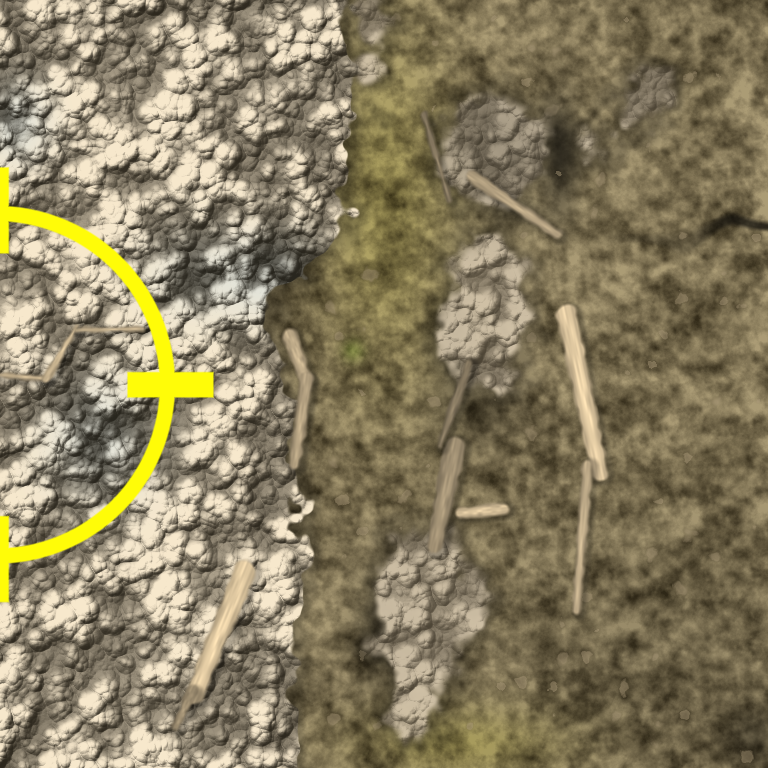
Reproduce this texture procedurally as a Shadertoy shader.

```glsl
vec2 p;
vec3 col;

float hash(vec2 v) {
    return fract(sin(dot(v, vec2(127.1, 311.7))) * 43758.5453);
}

float noise(vec2 v) {
    vec2 i = floor(v), f = fract(v);
    f = f * f * (3.0 - 2.0 * f);
    return mix(mix(hash(i), hash(i + vec2(1, 0)), f.x),
               mix(hash(i + vec2(0, 1)), hash(i + 1.0), f.x), f.y);
}

float fbm(vec2 v) {
    float sum = 0.0, amp = 0.5;
    for (int i = 0; i < 5; i++) {
        sum += amp * noise(v);
        v = mat2(1.6, 1.2, -1.2, 1.6) * v + 3.7;
        amp *= 0.5;
    }
    return sum;
}

// Rounded grains of random size, one per cell
float grains(vec2 v) {
    float h = 0.0;
    for (int k = 0; k < 9; k++) {
        vec2 cell = floor(v) + vec2(k % 3, k / 3) - 1.0;
        float r = 0.4 + 0.4 * hash(cell + 7.3);
        vec2 d = v - cell - vec2(hash(cell), hash(cell + 31.7));
        h = max(h, r - dot(d, d) / r);
    }
    return h;
}

float relief(vec2 v) {
    v += 0.005 * (vec2(noise(v * 45.0), noise(v * 45.0 + 9.0)) - 0.5);
    return grains(v * 13.0) / 30.0 + grains(v * 38.0) / 38.0
         + grains(v * 85.0) / 130.0 + fbm(v * 80.0) / 120.0;
}

// Soft elliptical spot
float blot(float x, float y, float rx, float ry) {
    vec2 d = (p - vec2(x, y)) / vec2(rx, ry);
    return exp(-dot(d, d));
}

// Field of a loose clod, positive inside
float clod(float x, float y, float rx, float ry) {
    return (1.0 - length((p - vec2(x, y)) / vec2(rx, ry))) * min(rx, ry);
}

// Tapered stem with a thin shadow
void twig(float ax, float ay, float bx, float by, float w, float tone) {
    vec2 ab = vec2(bx - ax, by - ay), pa = p - vec2(ax, ay);
    float t = clamp(dot(pa, ab) / dot(ab, ab), 0.0, 1.0);
    vec2 off = pa - ab * t;
    float side = (ab.x * pa.y - ab.y * pa.x) / length(ab);
    w *= 1.0 - 0.25 * t;
    col *= 1.0 - 0.25 * smoothstep(w + 0.008, w, length(off + vec2(-0.004, 0.003)));
    vec3 wood = tone * vec3(0.96, 0.86, 0.69) * (0.88 + 0.2 * noise(vec2(side * 350.0, t * 9.0)));
    wood *= 1.0 - 0.2 * smoothstep(0.0, w, abs(side));
    float d = length(off) - w + 0.004 * (noise(p * 90.0) - 0.5);
    col = mix(col, wood, smoothstep(0.003, -0.003, d));
}

void mainImage(out vec4 fragColor, in vec2 fragCoord) {
    p = fragCoord / iResolution.y;

    // Mossy soil
    float broad = fbm(p * 6.0 + 2.0);
    float fine = fbm(p * vec2(24, 30) + broad * 3.0);
    float speck = fbm(p * 75.0);
    float soil = 0.4 * broad + 0.9 * fine + 1.1 * speck - 0.56;
    col = mix(vec3(0.2, 0.17, 0.1), vec3(0.67, 0.61, 0.46), clamp(soil, 0.0, 1.0));
    float moss = blot(0.5, 0.74, 0.09, 0.22) + blot(0.6, 0.03, 0.13, 0.05);
    col *= mix(vec3(1), vec3(1.02, 1.04, 0.82), min(moss, 1.0));
    col += vec3(0.08, 0.14, 0.02) * blot(0.46, 0.543, 0.014, 0.014);
    col *= 1.0 - 0.12 * blot(0.85, 0.12, 0.25, 0.2);

    // Hollows and a crack
    float dark = blot(0.73, 0.8, 0.022, 0.07) + 0.8 * blot(0.59, 0.56, 0.02, 0.05)
               + 0.4 * blot(0.66, 0.72, 0.06, 0.02) + 0.4 * blot(0.62, 0.47, 0.06, 0.05)
               + 0.5 * blot(0.5, 0.18, 0.04, 0.09) + 0.5 * blot(0.98, 0.04, 0.04, 0.04);
    float rise = smoothstep(0.89, 0.96, p.x);
    float crack = abs(p.y - 0.67 - 0.03 * rise - 0.03 * noise(p * 18.0));
    dark += smoothstep(0.012, 0.002, crack) * smoothstep(0.76, 0.86, p.x) * (0.3 + 0.7 * rise);
    col *= 1.0 - 0.65 * min(dark, 1.0);

    // Scattered pale crumbs
    vec2 cell = floor(p * 24.0);
    vec2 crumb = fract(p * 24.0) - 0.3 - 0.4 * vec2(hash(cell + 3.0), hash(cell + 5.0));
    float size = 0.02 + 0.23 * hash(cell + 8.0);
    float cover = smoothstep(size, size * 0.4, length(crumb) + 0.6 * (speck - 0.5));
    col = mix(col, vec3(0.7, 0.63, 0.5), 0.45 * cover * step(0.75, hash(cell)));

    // Crust outline and loose clods
    float rough = 0.035 * noise(p * 32.0) + 0.016 * noise(p * 80.0) - 0.025;
    float edge = 0.388 + 0.065 * smoothstep(0.61, 0.7, p.y) - 0.03 * blot(p.x, 0.57, 1.0, 0.08);
    float crust = edge - p.x + rough;
    float clods = max(clod(0.645, 0.805, 0.07, 0.075), clod(0.635, 0.59, 0.058, 0.09));
    clods = max(clods, max(clod(0.64, 0.675, 0.022, 0.022), clod(0.555, 0.205, 0.07, 0.1)));
    clods = max(clods, max(clod(0.54, 0.075, 0.025, 0.03), clod(0.84, 0.87, 0.03, 0.037)));
    clods = max(clods, max(clod(0.77, 0.815, 0.024, 0.024), clod(0.483, 0.955, 0.024, 0.055)));
    clods += rough;
    col *= 1.0 - 0.25 * smoothstep(-0.03, 0.0, max(crust, clods));

    // Lit relief of the crumbly earth
    vec2 e = vec2(0.0015, 0);
    float h = relief(p);
    vec2 slope = (vec2(relief(p + e), relief(p + e.yx)) - h) / e.x;
    float light = max(dot(normalize(vec3(-slope * 0.42, 1)), normalize(vec3(-0.4, 0.5, 0.8))), 0.0);
    float shade = blot(0.36, 0.64, 0.07, 0.06) + blot(0.13, 0.43, 0.08, 0.09)
                + blot(0.02, 0.84, 0.05, 0.06) + 0.7 * blot(0.25, 0.64, 0.08, 0.07);
    float tone = 0.12 + light * (0.42 + 0.65 * smoothstep(0.014, 0.042, h)) + 0.2 * fbm(p * 9.0) - 0.1 - 0.16 * shade;
    vec3 earth = mix(vec3(0.17, 0.15, 0.11), vec3(0.97, 0.91, 0.8), smoothstep(0.02, 0.98, tone));
    earth *= mix(vec3(1), vec3(0.92, 0.98, 1.06), min(shade, 1.0));
    vec3 dusty = mix(earth, vec3(0.56, 0.5, 0.41), 0.3) * (1.0 - 0.2 * blot(0.65, 0.81, 0.09, 0.09));
    col = mix(col, dusty, 0.9 * smoothstep(-0.008, 0.01, clods));
    col = mix(col, earth, smoothstep(-0.002, 0.003, crust));

    // Straw, stems and a bent root
    twig(0.738, 0.59, 0.781, 0.385, 0.014, 1.0);
    twig(0.765, 0.395, 0.75, 0.205, 0.007, 0.85);
    twig(0.377, 0.563, 0.399, 0.505, 0.01, 0.85);
    twig(0.399, 0.505, 0.384, 0.395, 0.009, 0.8);
    twig(0.592, 0.418, 0.566, 0.29, 0.014, 0.72);
    twig(0.655, 0.338, 0.6, 0.332, 0.008, 0.95);
    twig(0.615, 0.77, 0.725, 0.695, 0.008, 0.8);
    twig(0.61, 0.525, 0.573, 0.42, 0.006, 0.6);
    twig(0.552, 0.85, 0.585, 0.74, 0.004, 0.6);
    twig(0.318, 0.255, 0.253, 0.095, 0.015, 1.0);
    twig(0.25, 0.1, 0.23, 0.055, 0.007, 0.7);
    twig(0.0, 0.512, 0.06, 0.507, 0.004, 0.85);
    twig(0.06, 0.507, 0.1, 0.575, 0.005, 0.9);
    twig(0.1, 0.57, 0.185, 0.572, 0.004, 0.85);

    // Yellow ring with crossing ticks
    vec2 q = abs(p - vec2(-0.005, 0.499));
    float ring = abs(length(q) - 0.223) - 0.01;
    vec2 tick = abs(vec2(max(q.x, q.y) - 0.227, min(q.x, q.y))) - vec2(0.056, 0.0165);
    float mark = min(ring, max(tick.x, tick.y));
    col = mix(col, vec3(1, 0.99, 0.03), smoothstep(0.0015, -0.0015, mark));
    fragColor = vec4(col, 1);
}
```
